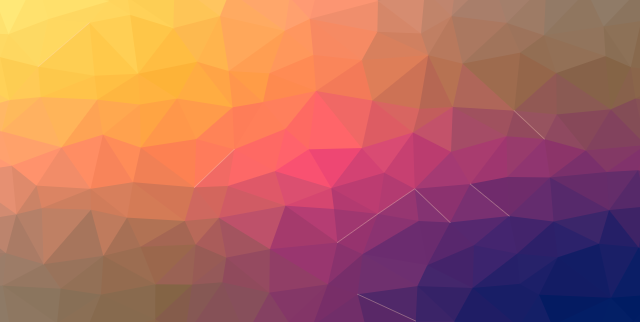
Give the GLSL for this background, as a WebGL 2 fragment shader.

```glsl
#version 300 es
precision highp float;
// Low-poly background: a jittered lattice is split into flat triangles.
// Each triangle takes one colour, the average of a horizontal and a
// vertical ramp (yellow, amber, pink, purple, navy) read at its centroid.

#define CELL vec2(0.142, 0.117)   // lattice spacing, canvas height = 1
#define ORIGIN vec2(1.005, 0.565) // position of lattice node (0, 0)
#define JITTER 0.66               // node displacement, full range in cells
#define TINT_SPREAD 0.035         // random shift along the ramps
#define SHADE_SPREAD 0.022        // random brightness per triangle
#define SEAM_CHANCE 0.05          // share of cells with a pale seam
#define SEAM_WIDTH 0.0012
#define SEAM_ALPHA 0.38

uniform vec2 u_resolution;
out vec4 fragColor;

const vec3 PALETTE[5] = vec3[5](
    vec3(1.00, 0.91, 0.47),
    vec3(1.00, 0.73, 0.21),
    vec3(1.00, 0.30, 0.46),
    vec3(0.27, 0.14, 0.43),
    vec3(0.00, 0.11, 0.39));

float hash(vec2 p) {
    return fract(sin(dot(p, vec2(127.1, 311.7))) * 43758.5453);
}

vec2 hash2(vec2 p) {
    return vec2(hash(p), hash(p + vec2(37.2, 17.9)));
}

vec2 node(vec2 id) {
    return ORIGIN + CELL * (id + JITTER * (hash2(id) - 0.5));
}

// Piecewise linear palette that settles on navy slightly early.
vec3 ramp(float t) {
    t = clamp(t, 0.0, 1.0);
    float s = min(4.0 * t + 1.5 * max(t - 0.75, 0.0), 4.0);
    int i = int(min(floor(s), 3.0));
    return mix(PALETTE[i], PALETTE[i + 1], s - float(i));
}

// Sum of both ramps, with a warm shift where they disagree.
vec3 field(vec2 uv) {
    vec2 t = vec2(uv.x, 1.0 - uv.y);
    float contrast = (t.x - t.y) * (t.x - t.y);
    return 0.5 * (ramp(t.x) + ramp(t.y)) + contrast * vec3(0.06, -0.04, -0.04);
}

float cross2(vec2 a, vec2 b) {
    return a.x * b.y - a.y * b.x;
}

// Signed distance to the line through a and b, positive on its left.
float side(vec2 p, vec2 a, vec2 b) {
    return cross2(normalize(b - a), p - a);
}

float segmentDistance(vec2 p, vec2 a, vec2 b) {
    vec2 d = b - a;
    return length(p - a - d * clamp(dot(p - a, d) / dot(d, d), 0.0, 1.0));
}

// Flat triangle: premultiplied colour and antialiased coverage.
vec4 facet(vec2 p, vec2 a, vec2 b, vec2 c, vec2 seed, float aspect, float px) {
    float turn = sign(cross2(b - a, c - a));
    float d = min(min(turn * side(p, a, b), turn * side(p, b, c)),
                  turn * side(p, c, a));
    float cover = clamp(d / px + 0.5, 0.0, 1.0);
    vec2 uv = (a + b + c) / 3.0 / vec2(aspect, 1.0);
    uv += TINT_SPREAD * (hash2(seed + 5.3) - 0.5);
    vec3 colour = field(uv) + SHADE_SPREAD * (hash(seed + 9.7) - 0.5);
    return vec4(colour, 1.0) * cover;
}

void main() {
    float px = 1.0 / u_resolution.y;
    float aspect = u_resolution.x * px;
    vec2 p = gl_FragCoord.xy * px;
    vec2 home = floor((p - ORIGIN) / CELL);
    vec4 sum = vec4(0.0);
    float seam = 0.0;

    // Neighbouring cells, each cut along its shorter diagonal.
    for (int j = -1; j <= 1; j++) {
        for (int i = -1; i <= 1; i++) {
            vec2 id = home + vec2(i, j);
            vec2 a = node(id);
            vec2 b = node(id + vec2(1, 0));
            vec2 c = node(id + vec2(1, 1));
            vec2 d = node(id + vec2(0, 1));
            if (distance(a, c) > distance(b, d)) {
                vec2 first = a;
                a = b; b = c; c = d; d = first;
            }
            sum += facet(p, a, b, c, id, aspect, px);
            sum += facet(p, a, c, d, id + 0.5, aspect, px);

            // Occasional hairline gap along the diagonal.
            float gap = segmentDistance(p, a, c) - SEAM_WIDTH;
            float line = clamp(0.5 - gap / px, 0.0, 1.0);
            seam = max(seam, line * step(hash(id + 71.4), SEAM_CHANCE));
        }
    }

    vec3 colour = sum.a > 0.001 ? sum.rgb / sum.a : field(p / vec2(aspect, 1.0));
    colour = mix(colour, vec3(1.0, 0.85, 0.75), SEAM_ALPHA * seam);
    fragColor = vec4(clamp(colour, 0.0, 1.0), 1.0);
}
```
